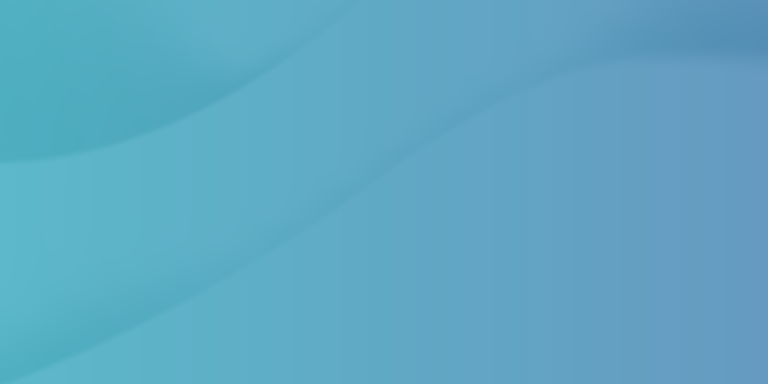
Give the GLSL for this background, as a WebGL 2 fragment shader.

```glsl
#version 300 es
precision highp float;
// Soft overlapping sheets on a teal-to-blue gradient. Each sheet has a curved
// upper edge (a parabola and a chain of Hermite spans) and casts a shadow
// upward whose strength and width vary along the edge.

uniform vec2 u_resolution;
out vec4 outColor;

const vec3 TEAL = vec3(0.361, 0.722, 0.793);
const vec3 SKY = vec3(0.378, 0.662, 0.773);
const vec3 BLUE = vec3(0.400, 0.603, 0.755);
const vec3 SHADE = vec3(0.062, 0.041, 0.043);

// Cubic through points a and b, each given as (x, height, slope).
float hermite(float x, vec3 a, vec3 b) {
    float span = b.x - a.x;
    float t = (x - a.x) / span;
    float s = 1.0 - t;
    return s * s * ((1.0 + 2.0 * t) * a.y + t * span * a.z)
         + t * t * ((1.0 + 2.0 * s) * b.y - s * span * b.z);
}

float upperEdge(float x) {
    return 0.576 + x * (0.057 + 1.79 * x);
}

float lowerEdge(float x) {
    vec3 start = vec3(0.0, -0.005, 0.75);
    vec3 middle = vec3(0.49, 0.531, 1.46);
    vec3 crest = vec3(0.84, 0.849, 0.12);
    vec3 end = vec3(1.0, 0.844, -0.12);
    if (x < middle.x) return hermite(x, start, middle);
    if (x < crest.x) return hermite(x, middle, crest);
    return hermite(x, crest, end);
}

// Shadow above an edge: d is the height over it, soft blurs the edge itself.
float castShadow(float d, float width, float strength, float soft) {
    float falloff = d / width;
    return strength * smoothstep(-soft, soft, d) * exp(-falloff * falloff);
}

vec3 baseGradient(float x) {
    return x < 0.5 ? mix(TEAL, SKY, x * 2.0) : mix(SKY, BLUE, x * 2.0 - 1.0);
}

void main() {
    vec2 uv = gl_FragCoord.xy / u_resolution;
    float x = uv.x;

    // Upper sheet: a broad shadow in the corner narrowing along the edge.
    float upperWidth = mix(0.75, 0.045, smoothstep(0.0, 0.34, x));
    float upperStrength = mix(0.92, 0.22, smoothstep(0.27, 0.43, x));
    float upperShade = castShadow(uv.y - upperEdge(x), upperWidth, upperStrength, 0.012);

    // Lower sheet: deep folds at both ends, a faint line between them.
    float leftFold = 1.0 - smoothstep(0.08, 0.36, x);
    float rightFold = smoothstep(0.68, 0.97, x);
    float lowerWidth = 0.06 + 0.08 * leftFold + 0.17 * rightFold;
    float lowerStrength = 0.32 + 0.48 * leftFold + 0.85 * rightFold;
    float lowerSoft = mix(0.012, 0.045, smoothstep(0.65, 1.0, x));
    float lowerShade = castShadow(uv.y - lowerEdge(x), lowerWidth, lowerStrength, lowerSoft);

    vec3 color = baseGradient(x) - SHADE * (upperShade + lowerShade);
    outColor = vec4(color, 1.0);
}
```
